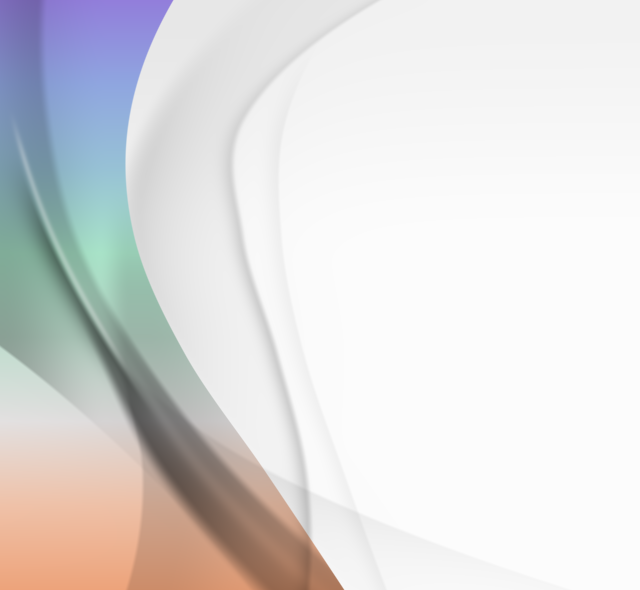
Write a Shadertoy shader that draws this background.

```glsl
#define FOLD_DEPTH 0.20
#define FAINT_DEPTH 0.045
#define PANEL_SHADE 0.17
#define VEIL_DEPTH 0.075
#define RIBBON_DEPTH 0.52
#define CREASE_DEPTH 0.46
#define GLINT 0.32
#define SIDE_SHADE 0.14

// Smooth curve through six knots evenly spaced from top to bottom
float spline(float t, float k[6]) {
    float u = clamp(t, 0.0, 1.0) * 5.0;
    int i = min(int(u), 4);
    float f = u - float(i);
    float a = i > 0 ? k[max(i - 1, 0)] : 3.0 * (k[0] - k[1]) + k[2];
    float b = k[i];
    float c = k[i + 1];
    float d = i < 4 ? k[min(i + 2, 5)] : 3.0 * (k[5] - k[4]) + k[3];
    return b + 0.5 * f * (c - a + f * (2.0 * a - 5.0 * b + 4.0 * c - d
             + f * (3.0 * (b - c) + d - a)));
}

// Shadow that starts at an edge and fades over the given reach
float shadow(float d, float soft, float reach) {
    float r = d / reach;
    return smoothstep(0.0, soft, d) * exp(-r * r);
}

// Rises from a to b, falls from c to d
float window(float t, float a, float b, float c, float d) {
    return smoothstep(a, b, t) * (1.0 - smoothstep(c, d, t));
}

// Vertical colour sweep, violet to orange
vec3 sweep(float t) {
    vec3 stops[8] = vec3[8](
        vec3(0.58, 0.50, 0.87), vec3(0.57, 0.66, 0.89),
        vec3(0.61, 0.78, 0.86), vec3(0.69, 0.93, 0.82),
        vec3(0.74, 0.86, 0.80), vec3(0.90, 0.89, 0.89),
        vec3(0.94, 0.76, 0.66), vec3(0.93, 0.64, 0.48));
    float u = clamp(t, 0.0, 1.0) * 7.0;
    int i = min(int(u), 6);
    return mix(stops[i], stops[i + 1], u - float(i));
}

// Coloured backdrop with its dark translucent ribbons
vec3 backdrop(float x, float t, float px) {
    float outer = spline(t, float[6](0.076, 0.083, 0.126, 0.224, 0.371, 0.573));
    float crease = spline(t, float[6](-0.013, 0.018, 0.081, 0.182, 0.313, 0.488));
    float inner = spline(t, float[6](0.0, 0.007, 0.068, 0.154, 0.250, 0.406));
    float lower = spline(t, float[6](-0.9, -0.6, -0.26, 0.013, 0.225, 0.39));
    float side = spline(t, float[6](0.208, 0.195, 0.178, 0.185, 0.223, 0.198));
    vec3 col = sweep(t);

    // Wide veil on the left, darkest at the border
    float veil = smoothstep(-px, 0.008, x - lower);
    col *= 1.0 - veil * mix(0.10, 0.27, smoothstep(0.1, 0.45, t))
               * (1.0 - 0.85 * smoothstep(0.0, 0.17, x));

    // Upright veil beside the panel
    float sideSoft = mix(0.025, 0.004, smoothstep(0.5, 0.7, t));
    col *= 1.0 - SIDE_SHADE * smoothstep(0.3, 0.5, t)
               * smoothstep(-sideSoft, sideSoft, x - side)
               * (1.0 - 0.6 * smoothstep(0.05, 0.2, x - side));

    // Shaded outer edge of the ribbon
    col *= 1.0 - 0.17 * shadow(outer - x, 0.018, 0.075)
               * (1.0 - smoothstep(0.5, 0.7, t));

    // Ribbon body, dark along its inner side with a lighter streak
    float across = (x - inner) / (outer - inner);
    float body = smoothstep(-0.12, 0.15, across) * (1.0 - smoothstep(0.85, 1.03, across));
    float streak = exp(-pow((across - 0.55) / 0.13, 2.0));
    float depth = smoothstep(0.48, 0.70, t) * mix(1.0, 0.6, smoothstep(0.78, 1.0, t));
    col *= 1.0 - RIBBON_DEPTH * depth * body * (mix(1.05, 0.5, across) - 0.18 * streak);

    // Crease with a thin bright line
    col *= 1.0 - CREASE_DEPTH * window(t, 0.25, 0.45, 0.58, 0.72)
               * shadow(crease - x, 0.012, 0.028);
    float line = exp(-pow((x - crease - 0.002) / 0.005, 2.0));
    return mix(col, vec3(0.95), GLINT * line * window(t, 0.18, 0.28, 0.54, 0.66));
}

// Pale panel, lighter to the right of the fold
float panel(float x, float t, float fold) {
    float left = mix(0.905, 0.965, smoothstep(0.0, 0.5, t));
    float right = mix(0.948, 0.99, smoothstep(0.0, 0.45, t));
    float tone = mix(left, right, smoothstep(-0.012, 0.004, x - fold));
    float shade = spline(t, float[6](0.39, 0.236, 0.19, 0.27, 0.40, 0.53));
    float d = x - shade;
    float amount = mix(0.15, 1.0, smoothstep(0.0, 0.33, t))
                 * (1.0 - 0.85 * smoothstep(0.38, 0.78, t));
    return tone - PANEL_SHADE * amount * smoothstep(-0.02, 0.035, d)
                * exp(-max(d, 0.0) / 0.085);
}

void mainImage(out vec4 fragColor, in vec2 fragCoord) {
    vec2 uv = fragCoord / iResolution.xy;
    float x = uv.x;
    float t = 1.0 - uv.y;
    float px = 1.0 / iResolution.x;
    float border = spline(t, float[6](0.271, 0.202, 0.2096, 0.289, 0.415, 0.538));
    float fold = spline(t, float[6](0.599, 0.388, 0.385, 0.439, 0.484, 0.488));
    float faint = spline(t, float[6](0.547, 0.4505, 0.4427, 0.478, 0.540, 0.607));
    float veil = spline(t, float[6](-0.3, -0.1, 0.05, 0.18, 0.43, 0.90));

    vec3 col = mix(backdrop(x, t, px), vec3(panel(x, t, fold)),
                   smoothstep(-px, px, x - border));

    // Folds and the veil that sweeps to the lower right
    col *= 1.0 - FOLD_DEPTH * mix(0.35, 1.0, smoothstep(0.0, 0.6, t))
               * shadow(fold - x, 0.012, 0.021);
    col *= 1.0 - FAINT_DEPTH * smoothstep(0.04, 0.25, t) * shadow(faint - x, 0.006, 0.022);
    float under = veil - x;
    col *= 1.0 - VEIL_DEPTH * smoothstep(0.58, 0.75, t) * (1.0 - 0.6 * smoothstep(0.4, 0.85, x))
               * smoothstep(0.0, 0.015, under) * exp(-max(under, 0.0) / 0.18);
    fragColor = vec4(clamp(col, 0.0, 1.0), 1.0);
}
```
